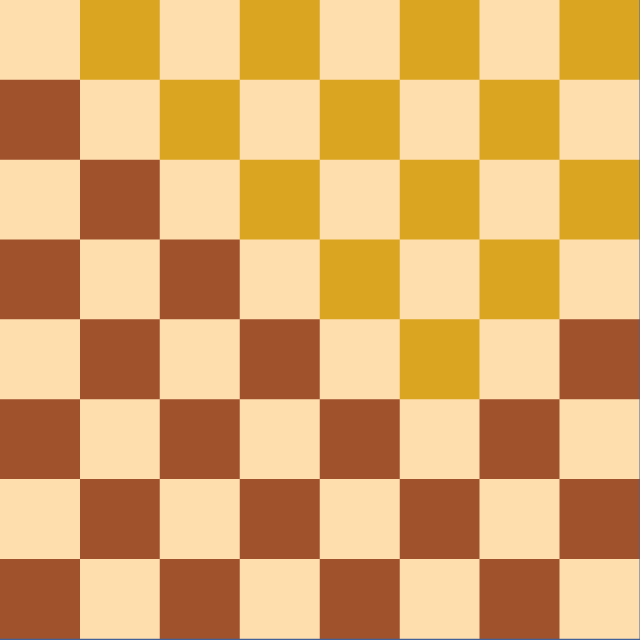
Write a WebGL 2 fragment shader that draws this pattern.

```glsl
#version 300 es
precision highp float;

uniform vec2 u_resolution;
out vec4 fragColor;

// Board colour at p, with p measured from the top left corner
vec3 boardColor(vec2 p) {
    vec2 cell = floor(p * 8.0 / vec2(0.9992, 0.9980));
    if (max(cell.x, cell.y) > 7.5) return vec3(0.25, 0.38, 0.60);

    float diagonal = cell.x + cell.y;
    if (mod(diagonal, 2.0) < 0.5) return vec3(1.0, 0.871, 0.678);

    // Gold wedge lies between the two diagonals
    bool inWedge = cell.x > cell.y && diagonal < 10.0;
    return inWedge ? vec3(0.855, 0.647, 0.125) : vec3(0.627, 0.322, 0.176);
}

void main() {
    // Average a 4 by 4 grid of samples to smooth the edges
    vec3 color = vec3(0.0);
    for (int i = 0; i < 16; i++) {
        vec2 offset = (vec2(i % 4, i / 4) + 0.5) / 4.0 - 0.5;
        vec2 uv = (gl_FragCoord.xy + offset) / u_resolution;
        color += boardColor(vec2(uv.x, 1.0 - uv.y));
    }
    fragColor = vec4(color / 16.0, 1.0);
}
```
